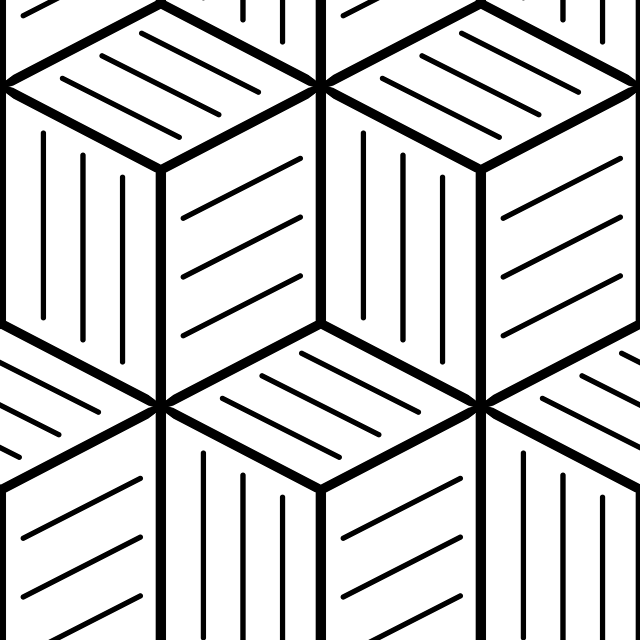
Write a WebGL 1 fragment shader that draws this pattern.

```glsl
precision highp float;

uniform vec2 u_resolution;

// Distance to the segment that starts at a and runs along d
float segment(vec2 p, vec2 a, vec2 d) {
  vec2 r = p - a;
  return length(r - d * clamp(dot(r, d) / dot(d, d), 0.0, 1.0));
}

// Heavy edges: the top rhombus and three uprights, mirrored about x = 0
float cubeEdges(vec2 p) {
  p.x = abs(p.x);
  float uprights = min(segment(p, vec2(0.0), vec2(0.0, -0.74)),
                       segment(p, vec2(0.5, 0.26), vec2(0.0, -0.74))) - 0.0162;
  float rhombus = min(segment(p, vec2(0.0), vec2(0.5, 0.26)),
                      segment(p, vec2(0.0, 0.52), vec2(0.5, -0.26)));
  // The rhombus strokes taper towards the side corners
  float halfWidth = min(0.0148, 0.007 + 0.2 * max(0.5 - p.x, 0.0));
  return min(uprights, rhombus - halfWidth);
}

// Three thin strokes on each face
float faceStrokes(vec2 p) {
  float d = 1.0;
  for (int i = 0; i < 3; i++) {
    float k = float(i);
    d = min(d, segment(p, vec2(-0.060, 0.427) - k * vec2(0.1237, 0.0705), vec2(0.365, -0.184)));
    d = min(d, segment(p, vec2(-0.367, 0.115) + k * vec2(0.1237, -0.0690), vec2(0.0, -0.577)));
    d = min(d, segment(p, vec2(0.070, -0.151) - k * vec2(0.0, 0.1836), vec2(0.366, 0.187)));
  }
  return d - 0.0083;
}

void main() {
  // Two cubes across, two staggered rows down
  vec2 p = 2.0 * gl_FragCoord.xy / u_resolution - vec2(0.5026, 1.469);
  float d = 1.0;
  for (int row = 0; row < 2; row++) {
    vec2 q = p - float(row) * vec2(0.5, 1.0);
    q = mod(q + vec2(0.5, 1.11), vec2(1.0, 2.0)) - vec2(0.5, 1.11);
    d = min(d, min(cubeEdges(q), faceStrokes(q)));
  }

  float pixel = 2.0 / min(u_resolution.x, u_resolution.y);
  float paper = smoothstep(-0.6 * pixel, 0.6 * pixel, d);
  gl_FragColor = vec4(vec3(paper), 1.0);
}
```
